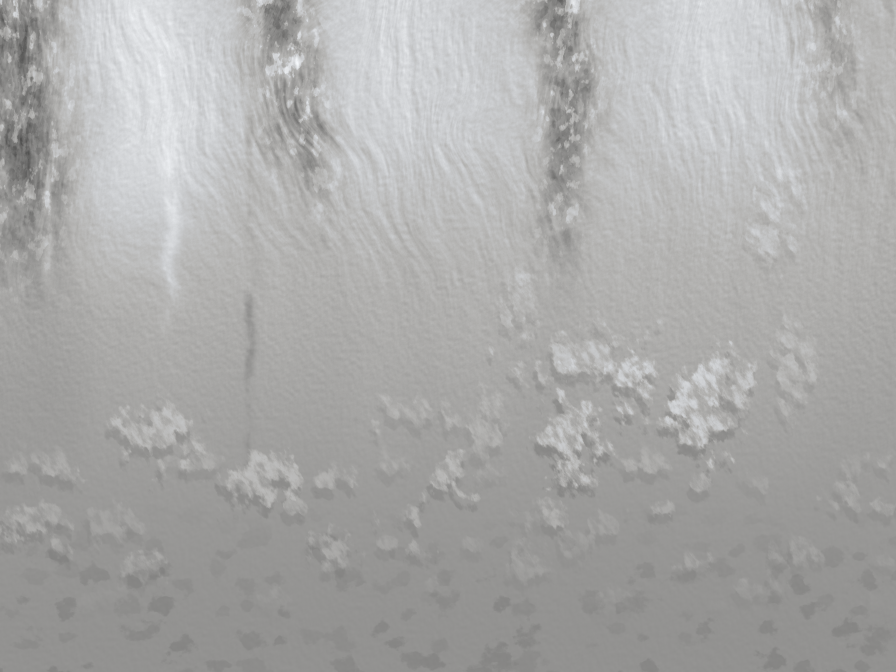
This texture is drawn by a WebGL 1 fragment shader. Its source:

```glsl
precision highp float;
uniform vec2 u_resolution;

const float BASE_TONE = 0.572;
const float SKY_LIFT = 0.175;
const float GLOW = 0.125;
const float SHADE = 0.25;
const float STREAK_RELIEF = 0.3;
const float GRAIN_RELIEF = 0.06;
const float FROST_LIGHT = 0.17;
const float FROST_SHADOW = 0.08;
const float SPOT_DEPTH = 0.05;
const vec3 WARM_TINT = vec3(1.004, 1.0, 0.99);
const vec3 COOL_TINT = vec3(0.99, 1.0, 1.012);

float hash(vec2 p) {
  vec3 q = fract(vec3(p.xyx) * 0.1031);
  q += dot(q, q.yzx + 33.33);
  return fract((q.x + q.y) * q.z);
}

float noise(vec2 p) {
  vec2 i = floor(p), f = fract(p);
  f = f * f * (3.0 - 2.0 * f);
  return mix(mix(hash(i), hash(i + vec2(1, 0)), f.x),
             mix(hash(i + vec2(0, 1)), hash(i + vec2(1, 1)), f.x), f.y);
}

float fbm(vec2 p) {
  float sum = 0.0, amp = 0.53;
  for (int i = 0; i < 4; i++) {
    sum += amp * noise(p);
    p = mat2(1.6, 1.2, -1.2, 1.6) * p + 7.3;
    amp *= 0.5;
  }
  return sum;
}

// Soft vertical band that fades out toward its foot
float column(vec2 p, float x, float width, float foot) {
  float d = (p.x - x) / width;
  return exp(-d * d) * smoothstep(foot - 0.12, foot + 0.2, p.y);
}

// Thin wandering trail of melt water
float rivulet(vec2 p, float x, float low, float high, float width) {
  float d = (p.x - x + 0.03 * (fbm(vec2(x * 50.0, p.y * 13.0)) - 0.5)) / width;
  return exp(-d * d) * smoothstep(low, low + 0.1, p.y)
       * (1.0 - smoothstep(high - 0.1, high, p.y));
}

float patchMask(vec2 p, vec2 center, vec2 size, float ragged) {
  return 1.0 - smoothstep(0.45, 1.05, length((p - center) / size) + ragged);
}

// Ragged blobs, jittered inside a repeating grid
float scatter(vec2 p, float cellSize, float presence, float ragged) {
  vec2 g = p / cellSize, cell = floor(g);
  float mask = 0.0;
  for (int j = -1; j <= 1; j++) {
    for (int i = -1; i <= 1; i++) {
      vec2 id = cell + vec2(i, j);
      vec2 center = id + 0.15 + 0.7 * vec2(hash(id + 11.0), hash(id + 47.0));
      float size = mix(0.2, 0.48, hash(id + 83.0));
      float blob = patchMask(g, center, size * vec2(1.15, 0.8), ragged);
      mask = max(mask, blob * step(hash(id + 5.0), presence) * mix(0.4, 1.0, hash(id + 29.0)));
    }
  }
  return mask;
}

float frost(vec2 p) {
  float ragged = (fbm(vec2(p.x * 62.0 + p.y * 20.0, p.y * 46.0)) - 0.5) * 2.8;
  float band = smoothstep(0.06, 0.2, p.y) * (1.0 - smoothstep(0.29, 0.37, p.y));
  float m = 0.55 * band * scatter(p, 0.068, 0.55, ragged);
  // Feathered wreath and its neighbour
  m = max(m, patchMask(p, vec2(0.85, 0.36), vec2(0.042, 0.08), ragged));
  m = max(m, 0.65 * patchMask(p, vec2(0.875, 0.465), vec2(0.085, 0.05), ragged));
  m = max(m, 0.95 * patchMask(p, vec2(0.935, 0.44), vec2(0.04, 0.055), ragged));
  m = max(m, patchMask(p, vec2(1.045, 0.395), vec2(0.045, 0.06), ragged));
  m = max(m, 0.8 * patchMask(p, vec2(1.09, 0.415), vec2(0.035, 0.05), ragged));
  m = max(m, 0.4 * patchMask(p, vec2(1.18, 0.45), vec2(0.03, 0.06), ragged));
  // Smaller tufts
  m = max(m, 0.65 * patchMask(p, vec2(0.23, 0.355), vec2(0.055, 0.045), ragged));
  m = max(m, 0.7 * patchMask(p, vec2(0.39, 0.285), vec2(0.055, 0.04), ragged));
  m = max(m, 0.65 * patchMask(p, vec2(0.66, 0.29), vec2(0.045, 0.03), ragged));
  m = max(m, 0.4 * patchMask(p, vec2(0.62, 0.385), vec2(0.055, 0.025), ragged));
  m = max(m, 0.4 * patchMask(p, vec2(0.725, 0.365), vec2(0.025, 0.045), ragged));
  m = max(m, 0.45 * patchMask(p, vec2(0.77, 0.545), vec2(0.02, 0.05), ragged));
  return max(m, 0.45 * patchMask(p, vec2(1.15, 0.69), vec2(0.04, 0.07), ragged));
}

float streaks(vec2 p) {
  float bend = 0.3 * (fbm(p * 2.3) - 0.5);
  return fbm(vec2((p.x + bend) * 62.0, p.y * 17.0));
}

void main() {
  vec2 p = gl_FragCoord.xy / u_resolution.y;
  float upper = smoothstep(0.42, 0.85, p.y);
  vec2 w = p + vec2(0.07 * (fbm(p * vec2(13.0, 6.0)) - 0.5), 0.0);

  // Light through the glass
  float tone = BASE_TONE + SKY_LIFT * smoothstep(0.0, 0.95, p.y);
  tone += GLOW * (column(w, 0.22, 0.1, 0.62) + 0.75 * column(w, 0.6, 0.15, 0.68)
                + 0.7 * column(w, 1.08, 0.13, 0.7));
  float dark = column(w, 0.03, 0.06, 0.6) + column(w, 0.61 - 0.2 * p.y, 0.042, 0.7)
             + column(w, 0.835, 0.037, 0.63) + 0.55 * column(w, 1.4 - 0.18 * p.y, 0.045, 0.78);
  float broken = smoothstep(0.3, 0.65, fbm(p * vec2(42.0, 19.0)));
  tone -= SHADE * dark * mix(0.35, 1.0, broken);
  tone -= 0.04 * (1.0 - smoothstep(0.0, 0.16, p.x)) * smoothstep(0.15, 0.5, p.y);
  tone -= 0.035 * smoothstep(1.18, 1.33, p.x) * upper;
  tone += 0.05 * smoothstep(0.2, 0.5, p.y) * (fbm(p * vec2(11.0, 2.5)) - 0.5);

  // Melt trails
  float trails = rivulet(p, 0.075, 0.53, 0.84, 0.008) + 0.8 * rivulet(p, 0.25, 0.48, 0.85, 0.012);
  tone += 0.12 * trails * mix(0.25, 1.0, broken);
  tone -= 0.1 * rivulet(p, 0.372, 0.27, 0.88, 0.007) * mix(0.1, 1.0, broken);

  // Embossed ice, grain and droplets
  float relief = streaks(p) - streaks(p + vec2(0.003, 0.005));
  tone += STREAK_RELIEF * upper * (0.75 + 1.3 * min(dark, 1.0)) * relief;
  float grain = fbm(p * 170.0) - fbm(p * 170.0 + vec2(0.4, 0.7));
  tone += GRAIN_RELIEF * mix(0.3, 1.0, smoothstep(0.2, 0.55, p.y)) * grain;
  float beads = fbm(p * vec2(85.0, 58.0));
  tone += dark * (0.2 * smoothstep(0.56, 0.72, beads) - 0.08 * (1.0 - smoothstep(0.3, 0.42, beads)));

  // Frost tufts with shadow beneath, dim spots near the foot
  float tuft = frost(p), above = frost(p + vec2(0.004, 0.016));
  float fibre = fbm(vec2(p.x * 120.0 + p.y * 50.0, p.y * 75.0));
  tone += FROST_LIGHT * tuft * mix(0.05, 1.0, smoothstep(0.2, 0.75, fibre));
  tone -= FROST_SHADOW * max(above - tuft, 0.0);
  float ragged = (fbm(p * vec2(65.0, 75.0)) - 0.5) * 2.3;
  float spots = scatter(p + 3.7, 0.046, 0.75, ragged);
  tone -= SPOT_DEPTH * spots * (1.0 - smoothstep(0.1, 0.3, p.y));

  vec3 color = tone * mix(WARM_TINT, COOL_TINT, smoothstep(0.68, 0.82, tone));
  gl_FragColor = vec4(clamp(color, 0.0, 1.0), 1.0);
}
```
